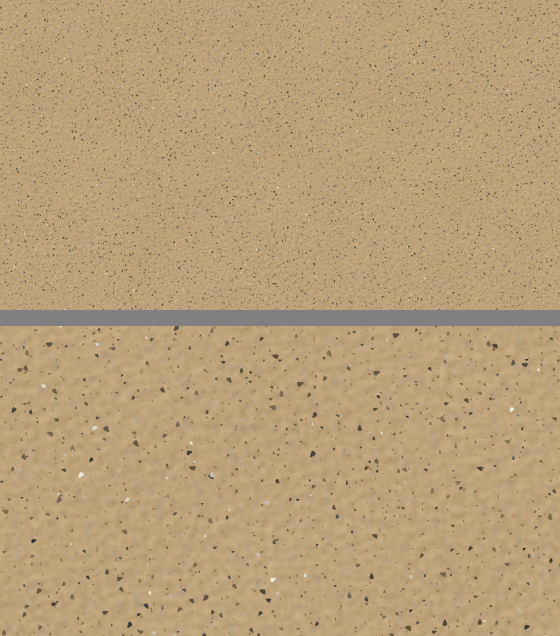
Top: the whole. Bottom: its middle third, enlarged.
A WebGL 2 fragment shader for this texture:

```glsl
#version 300 es
precision highp float;
// Sand-coloured speckled stone: a softly dimpled ground with dark, brown and pale grains.

uniform vec2 u_resolution;
out vec4 outColor;

// Lengths are in canvas heights, frequencies in cells per canvas height.
const vec3  GROUND       = vec3(0.748, 0.639, 0.480);
const vec3  GREY_TINT    = vec3(-0.022, -0.010, 0.016);
const vec3  DUST_DEEP    = vec3(0.42, 0.35, 0.25);
const vec3  DUST_SOFT    = vec3(0.58, 0.49, 0.36);
const vec3  DARK_SLATE   = vec3(0.17, 0.19, 0.19);
const vec3  DARK_BROWN   = vec3(0.38, 0.31, 0.22);
const vec3  PALE_GREY    = vec3(0.70, 0.71, 0.71);
const vec3  PALE_WHITE   = vec3(0.97, 0.96, 0.92);
const float DIMPLE_FREQ  = 78.0;
const float GRAIN_FREQ   = 135.0;
const float CLOUD_FREQ   = 5.0;
const float DIMPLE_DEPTH = 0.050;
const float GRAIN_DEPTH  = 0.050;
const float CLOUD_DEPTH  = 0.012;
const vec2  LIGHT_STEP   = vec2(-0.0025, 0.0030);
const float DUST_CELLS   = 115.0;
const float DARK_CELLS   = 62.0;
const float PALE_CELLS   = 40.0;
const float DUST_DENSITY = 0.40;
const float DARK_DENSITY = 0.52;
const float PALE_DENSITY = 0.13;
const vec2  DUST_RADIUS  = vec2(0.0007, 0.0015);
const vec2  DARK_RADIUS  = vec2(0.0010, 0.0029);
const vec2  PALE_RADIUS  = vec2(0.0010, 0.0027);
const float TAU          = 6.2831853;

// Three uniform random values for an integer cell and seed.
vec3 hash3(vec2 cell, int seed) {
    uvec3 v = uvec3(ivec3(ivec2(cell), seed) + 4096);
    v = v * 1664525u + 1013904223u;
    v.x += v.y * v.z; v.y += v.z * v.x; v.z += v.x * v.y;
    v ^= v >> 16u;
    v.x += v.y * v.z; v.y += v.z * v.x; v.z += v.x * v.y;
    return vec3(v >> 8u) / 16777216.0;
}

float cornerSlope(vec2 cell, vec2 offset, int seed) {
    float angle = TAU * hash3(cell, seed).x;
    return dot(vec2(cos(angle), sin(angle)), offset);
}

float gradientNoise(vec2 p, int seed) {
    vec2 i = floor(p), f = p - i;
    vec2 w = f * f * f * (f * (f * 6.0 - 15.0) + 10.0);
    vec2 e = vec2(1.0, 0.0);
    float low  = mix(cornerSlope(i, f, seed), cornerSlope(i + e.xy, f - e.xy, seed), w.x);
    float high = mix(cornerSlope(i + e.yx, f - e.yx, seed), cornerSlope(i + e.xx, f - e.xx, seed), w.x);
    return mix(low, high, w.y);
}

// Height of the slanted dimples, wider than tall.
float dimpleHeight(vec2 p) {
    vec2 slanted = vec2(0.80 * p.x + 0.45 * p.y, 1.05 * p.y - 0.45 * p.x);
    return gradientNoise(slanted * DIMPLE_FREQ, 1);
}

vec3 groundColour(vec2 p) {
    float relief = dimpleHeight(p) - dimpleHeight(p + LIGHT_STEP);
    float shade = DIMPLE_DEPTH * relief
                + GRAIN_DEPTH * gradientNoise(p * GRAIN_FREQ, 2)
                + CLOUD_DEPTH * gradientNoise(p * CLOUD_FREQ, 3);
    float grey = smoothstep(0.05, 0.35, gradientNoise(p * DIMPLE_FREQ, 4));
    return GROUND + shade + GREY_TINT * grey;
}

// Signed distance to a chipped, elongated grain.
float grainDistance(vec2 d, float radius, float turn) {
    float c = cos(turn), s = sin(turn);
    d = mat2(c, -s, s, c) * d * vec2(0.82, 1.22);
    float chip = 1.0 + 0.16 * sin(3.0 * atan(d.y, d.x + 1e-6) + 5.0 * turn);
    return length(d) - radius * chip;
}

// Lays one jittered layer of grains over a colour.
vec3 scatterGrains(vec3 colour, vec2 p, float cells, float density, vec2 radii,
                   vec3 toneA, vec3 toneB, float minOpacity, int seed) {
    float pixel = 1.0 / u_resolution.y;
    vec2 home = floor(p * cells);
    for (int y = -1; y <= 1; y++) {
        for (int x = -1; x <= 1; x++) {
            vec2 cell = home + vec2(x, y);
            vec3 place = hash3(cell, seed);
            if (place.z > density) continue;
            vec3 look = hash3(cell, seed + 1);
            float radius = mix(radii.x, radii.y, look.x * look.x);
            vec2 centre = (cell + place.xy) / cells;
            float dist = grainDistance(p - centre, radius, TAU * look.y);
            float cover = 1.0 - smoothstep(-0.7 * pixel, 0.7 * pixel, dist);
            float opacity = mix(minOpacity, 1.0, place.z / density);
            colour = mix(colour, mix(toneA, toneB, look.z), cover * opacity);
        }
    }
    return colour;
}

void main() {
    vec2 p = gl_FragCoord.xy / u_resolution.y;
    vec3 colour = groundColour(p);
    colour = scatterGrains(colour, p, DUST_CELLS, DUST_DENSITY, DUST_RADIUS, DUST_DEEP, DUST_SOFT, 0.3, 10);
    colour = scatterGrains(colour, p, DARK_CELLS, DARK_DENSITY, DARK_RADIUS, DARK_SLATE, DARK_BROWN, 0.5, 20);
    colour = scatterGrains(colour, p, PALE_CELLS, PALE_DENSITY, PALE_RADIUS, PALE_GREY, PALE_WHITE, 0.6, 30);
    outColor = vec4(clamp(colour, 0.0, 1.0), 1.0);
}
```
